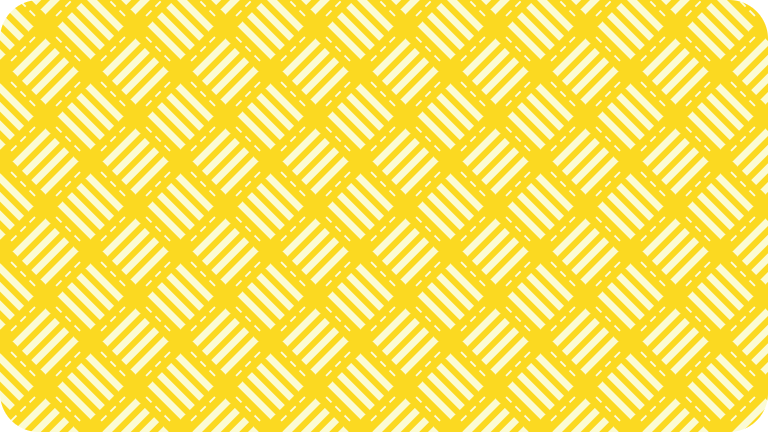
This pattern is drawn by a Shadertoy shader. Its source:

```glsl
const vec3 YELLOW = vec3(0.984, 0.851, 0.130);
const vec3 CREAM = vec3(0.984, 0.985, 0.830);
const vec3 THREAD = vec3(0.984, 0.990, 0.880);
const vec3 OUTSIDE = vec3(1.0);

// Lengths in canvas heights
const float TILE_SIDE = 0.1473;
const vec2 TILE_CENTER = vec2(0.9387, 0.6262);
const float CORNER_RADIUS = 0.09;

// Lengths in tile sides
const float STRIPE_PITCH = 0.207;
const vec2 STRIPE_HALF = vec2(0.365, 0.055);
const float DASH_PITCH = 0.205;
const vec2 DASH_HALF = vec2(0.059, 0.015);

float boxDistance(vec2 p, vec2 halfSize) {
    vec2 d = abs(p) - halfSize;
    return length(max(d, 0.0)) + min(max(d.x, d.y), 0.0);
}

float coverage(float distance, float pixel) {
    return clamp(0.5 - distance / pixel, 0.0, 1.0);
}

// Four parallel bars running along x
float stripesDistance(vec2 p) {
    float index = clamp(floor(p.y / STRIPE_PITCH), -2.0, 1.0) + 0.5;
    return boxDistance(p - vec2(0.0, index * STRIPE_PITCH), STRIPE_HALF);
}

// Three stitches along x, centred on the tile border
float stitchesDistance(vec2 p) {
    float index = clamp(floor(p.x / DASH_PITCH + 0.5), -1.0, 1.0);
    return boxDistance(vec2(p.x - index * DASH_PITCH, 0.5 - abs(p.y)), DASH_HALF);
}

void mainImage(out vec4 fragColor, in vec2 fragCoord) {
    vec2 p = fragCoord / iResolution.y;
    float pixel = 1.0 / iResolution.y;
    float tilePixel = pixel / TILE_SIDE;

    // Diagonal grid of square tiles
    vec2 offset = p - TILE_CENTER;
    vec2 grid = vec2(offset.x + offset.y, offset.y - offset.x) * inversesqrt(2.0) / TILE_SIDE;
    vec2 cell = floor(grid + 0.5);
    vec2 local = grid - cell;

    // Stripe direction alternates like a checkerboard
    bool turned = mod(cell.x + cell.y, 2.0) > 0.5;
    float stripes = stripesDistance(turned ? local.yx : local);
    float stitches = min(stitchesDistance(local), stitchesDistance(local.yx));

    vec3 color = mix(YELLOW, CREAM, coverage(stripes, tilePixel));
    color = mix(color, THREAD, coverage(stitches, tilePixel));

    // Rounded sheet
    vec2 halfSheet = 0.5 * iResolution.xy / iResolution.y;
    float sheet = boxDistance(p - halfSheet, halfSheet - CORNER_RADIUS) - CORNER_RADIUS;
    color = mix(OUTSIDE, color, coverage(sheet, pixel));

    fragColor = vec4(color, 1.0);
}
```
